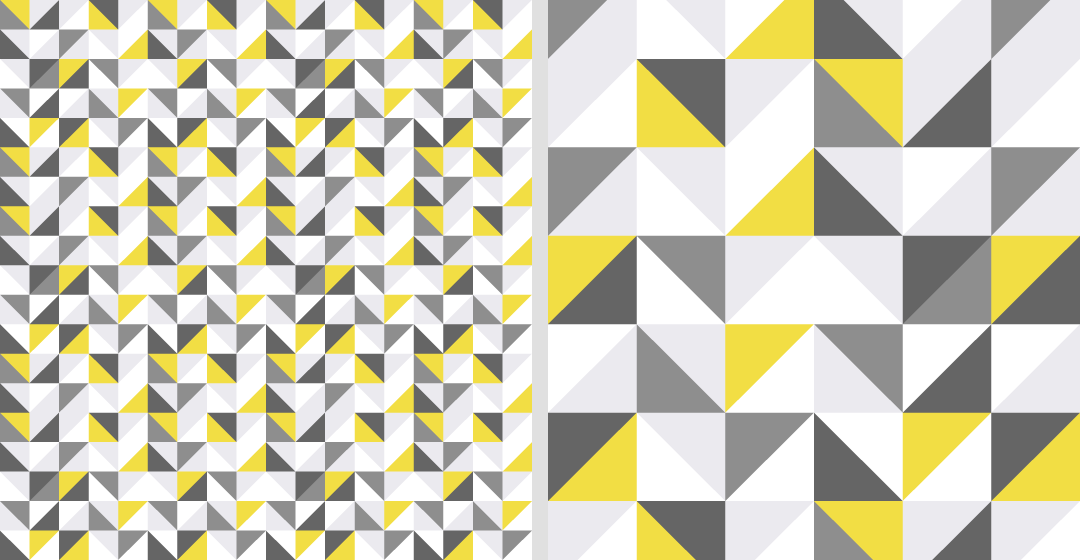
Left, the full canvas; right, a detail of the centre.
Give the GLSL for this pattern, as a Shadertoy shader.

```glsl
// Geometric mosaic of squares split into two-tone triangles in yellow, greys and white.
#define COLUMNS 18.0
#define ROWS 19.0
#define ROW_SHIFT 2
#define SAMPLES 4
#define WHITE vec3(1.0)
#define PALE vec3(0.922, 0.918, 0.937)
#define YELLOW vec3(0.949, 0.871, 0.267)
#define GREY vec3(0.557)
#define DARK vec3(0.396)

// Each entry holds two palette digits: upper triangle, then lower triangle.
const int CELL_TONES[25] = int[25](
    23, 14, 10, 42, 10,
    14,  1, 31, 10,  2,
    10, 43, 24, 30, 10,
    31,  4,  1, 13, 20,
     4, 20, 42, 10, 30);

vec3 palette(int tone) {
    if (tone == 0) return WHITE;
    if (tone == 1) return PALE;
    if (tone == 2) return YELLOW;
    return tone == 3 ? GREY : DARK;
}

// Nine columns per repeat: 0 1 2 3 4 0 2 3 4
int columnKind(int column) {
    int c = column % 9;
    return c < 5 ? c : (c == 5 ? 0 : c - 4);
}

// Seven rows per repeat: 0 1 0 1 2 3 4
int rowKind(int row) {
    int r = (row + ROW_SHIFT) % 7;
    return r < 4 ? r % 2 : r - 2;
}

// uv runs from the top left corner
vec3 mosaic(vec2 uv) {
    vec2 grid = uv * vec2(COLUMNS, ROWS);
    ivec2 cell = ivec2(floor(grid));
    vec2 local = fract(grid);
    int kind = columnKind(cell.x);

    // Two of the column kinds lean the other way
    if (kind == 0 || kind == 3) local.x = 1.0 - local.x;

    int tones = CELL_TONES[rowKind(cell.y) * 5 + kind];
    bool upper = local.x + local.y < 1.0;
    return palette(upper ? tones / 10 : tones % 10);
}

void mainImage(out vec4 fragColor, in vec2 fragCoord) {
    // Average sub-pixel samples to smooth every edge
    vec3 sum = vec3(0.0);
    for (int j = 0; j < SAMPLES; j++) {
        for (int i = 0; i < SAMPLES; i++) {
            vec2 offset = (vec2(i, j) + 0.5) / float(SAMPLES) - 0.5;
            vec2 uv = (fragCoord + offset) / iResolution.xy;
            sum += mosaic(vec2(uv.x, 1.0 - uv.y));
        }
    }
    fragColor = vec4(sum / float(SAMPLES * SAMPLES), 1.0);
}
```
